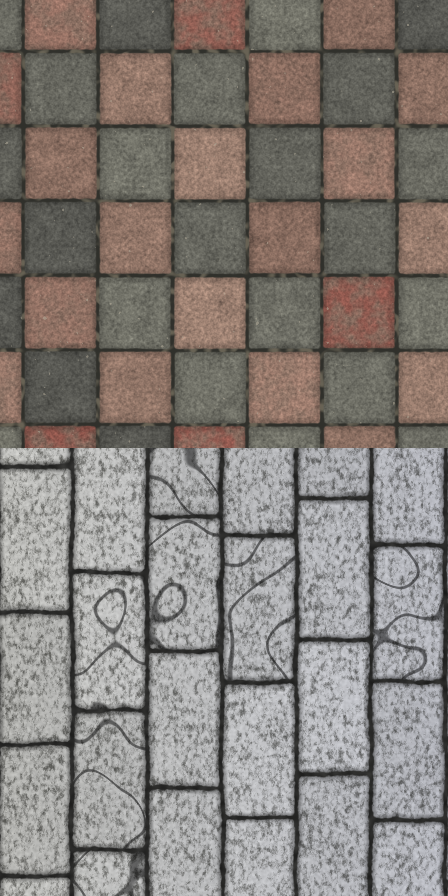
Reproduce this texture procedurally as a Shadertoy shader.

```glsl
const float COLUMNS = 6.0;
const float STONE_PITCH = 0.305;

vec2 hash2(vec2 p) {
    vec3 h = fract(p.xyx * vec3(0.1031, 0.1030, 0.0973));
    h += dot(h, h.yzx + 33.33);
    return fract((h.xx + h.yz) * h.zy);
}

float cornerSlope(vec2 cell, vec2 corner, vec2 f) {
    return dot(2.0 * hash2(cell + corner) - 1.0, f - corner);
}

float gradientNoise(vec2 p) {
    vec2 cell = floor(p), f = fract(p);
    vec2 u = f * f * f * (f * (f * 6.0 - 15.0) + 10.0);
    float low = mix(cornerSlope(cell, vec2(0, 0), f), cornerSlope(cell, vec2(1, 0), f), u.x);
    float high = mix(cornerSlope(cell, vec2(0, 1), f), cornerSlope(cell, vec2(1, 1), f), u.x);
    return mix(low, high, u.y);
}

float fbm(vec2 p, int octaves) {
    float sum = 0.0, amplitude = 0.6;
    for (int i = 0; i < octaves; i++) {
        sum += amplitude * gradientNoise(p);
        p = mat2(1.6, 1.2, -1.2, 1.6) * p + 17.3;
        amplitude *= 0.65;
    }
    return sum;
}

float roundedBox(vec2 p, vec2 halfSize, float radius) {
    vec2 d = abs(p) - halfSize + radius;
    return length(max(d, 0.0)) + min(max(d.x, d.y), 0.0) - radius;
}

// Square clay and grey pavers laid as a checkerboard
vec3 checkerPavers(vec2 p, float aa) {
    vec2 grid = (p - vec2(0.052, 1.052)) * COLUMNS;
    vec2 cell = floor(grid);
    vec2 local = (fract(grid) - 0.5) / COLUMNS;
    vec2 rnd = hash2(cell + 41.0);
    float isClay = mod(cell.x + cell.y, 2.0);

    float blotch = fbm(p * 22.0 + rnd * 30.0, 3);
    float grain = fbm(p * 125.0, 2);
    float edge = roundedBox(local + 0.002 * (rnd.yx - 0.5), vec2(0.0795), 0.006);
    edge += 0.0022 * gradientNoise(p * 70.0);

    vec3 grey = mix(vec3(0.34, 0.34, 0.32), vec3(0.45, 0.45, 0.41), rnd.x);
    vec3 clay = mix(vec3(0.53, 0.42, 0.37), vec3(0.62, 0.51, 0.45), rnd.x);
    float redWear = smoothstep(0.65, 0.95, rnd.y) * smoothstep(-0.3, 0.25, blotch);
    clay = mix(clay, vec3(0.52, 0.27, 0.24), 0.8 * redWear);
    vec3 color = mix(grey, clay, isClay);

    // Stains, grit and darkened rims
    color *= 1.0 + 0.28 * blotch + 0.5 * grain;
    color *= mix(1.0, 0.84, smoothstep(-0.018, -0.001, edge));
    float speck = smoothstep(0.42, 0.56, gradientNoise(p * 95.0 + 9.0));
    color = mix(color, vec3(0.70, 0.67, 0.60), 0.55 * speck);

    // Dark joints partly filled with sand
    float sand = smoothstep(0.0, 0.4, gradientNoise(p * 48.0 + 5.0));
    vec3 joint = mix(vec3(0.19, 0.19, 0.17), vec3(0.50, 0.47, 0.40), 0.7 * sand);
    return mix(color, joint, smoothstep(-aa, aa, edge));
}

// Tall weathered stones in staggered columns
vec3 stoneColumns(vec2 p, float aa) {
    const float phase[6] = float[6](0.036, 0.112, 0.242, 0.185, 0.273, 0.169);
    vec2 bend = vec2(gradientNoise(p * 9.0), gradientNoise(p * 12.0 + 31.0));
    vec2 q = p + 0.008 * bend;
    float across = (q.x + 0.005) * COLUMNS;
    float column = floor(across);
    float along = (q.y - phase[int(mod(column, COLUMNS))]) / STONE_PITCH;
    along += 0.12 * gradientNoise(vec2(column * 7.3 + 0.4, along * 0.8));
    vec2 rnd = hash2(vec2(column, floor(along)) + 73.0);
    vec2 local = (vec2(fract(across), fract(along)) - 0.5) * vec2(1.0 / COLUMNS, STONE_PITCH);

    float edge = roundedBox(local, vec2(0.0785, 0.148), 0.009);
    edge += 0.006 * fbm(p * 42.0, 3);

    // Rough pitted face
    float pits = fbm(p * vec2(85.0, 58.0) + rnd * 20.0, 4);
    float patches = fbm(p * 15.0, 3);
    float tone = smoothstep(-0.50, 0.16, pits + 0.35 * patches);
    vec3 color = mix(vec3(0.37, 0.37, 0.36), vec3(0.75, 0.75, 0.75), tone);
    color *= 0.95 + 0.09 * rnd.x + 0.14 * gradientNoise(p * 120.0);
    color *= mix(vec3(1.0, 1.0, 0.98), vec3(0.98, 0.99, 1.03), p.x);

    // Occasional hairline crack
    float crackLine = abs(gradientNoise(p * 8.0 + rnd * 9.0));
    float crack = (1.0 - smoothstep(0.01, 0.035, crackLine)) * step(0.82, rnd.y);
    color *= 1.0 - 0.5 * crack;

    // Soiled rim and deep joint
    color *= mix(1.0, 0.68, smoothstep(-0.012, 0.0, edge));
    vec3 joint = vec3(0.16, 0.16, 0.155) * (1.0 + 0.6 * gradientNoise(p * 60.0));
    return mix(color, joint, smoothstep(-aa, aa, edge));
}

void mainImage(out vec4 fragColor, in vec2 fragCoord) {
    vec2 p = fragCoord / iResolution.xy * vec2(1.0, 2.0);
    float aa = 1.0 / iResolution.x;
    float upper = smoothstep(1.0 - 0.5 * aa, 1.0 + 0.5 * aa, p.y);
    vec3 color = mix(stoneColumns(p, aa), checkerPavers(p, aa), upper);
    fragColor = vec4(clamp(color, 0.0, 1.0), 1.0);
}
```
